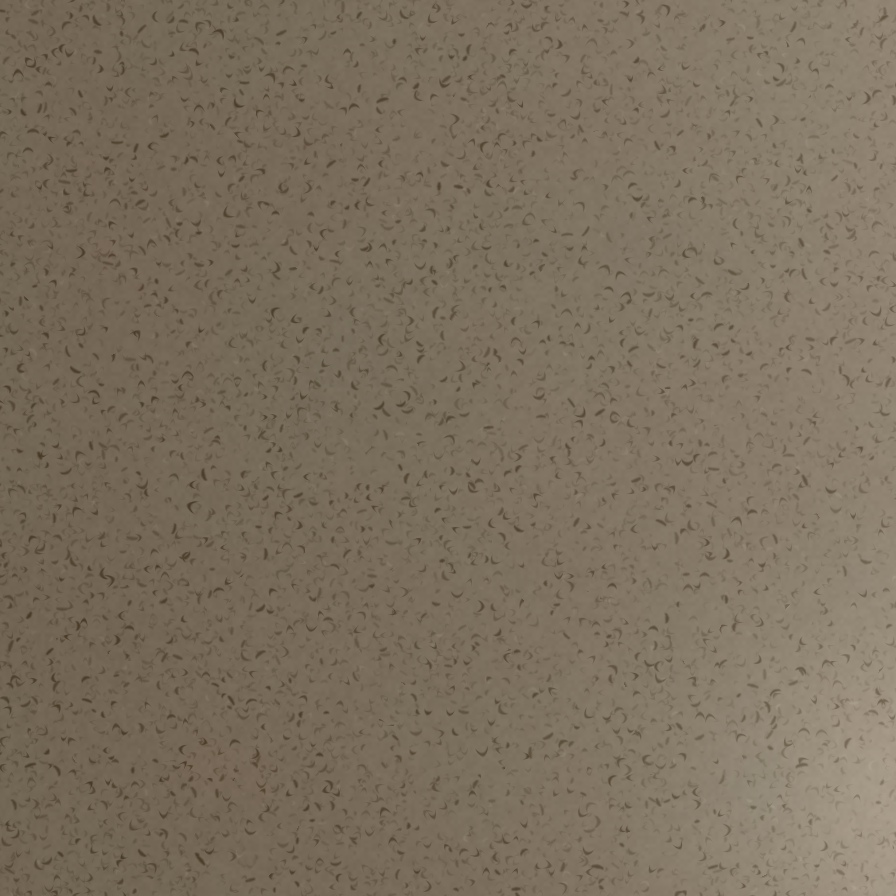
Give the GLSL for this texture, as a WebGL 2 fragment shader.

```glsl
#version 300 es
precision highp float;
// Matt taupe stone surface with small dark flecks, lit from the lower right.

#define FLECK_CELLS 66.0
#define FLECK_HALF_LENGTH 0.0043
#define FLECK_HALF_WIDTH 0.0012
#define FLECK_SOFTNESS 0.0023
#define FLECK_DEPTH 0.17
#define FAINT_CELLS 112.0
#define FAINT_DEPTH 0.07
#define LIGHT_CELLS 46.0
#define LIGHT_GAIN 0.045
#define GRAIN_CELLS 230.0
#define GRAIN_DEPTH 0.022
#define GLOW_GAIN 0.10

uniform vec2 u_resolution;
out vec4 fragColor;

vec3 hash3(vec2 cell) {
  vec3 p = fract(cell.xyx * vec3(0.1031, 0.1030, 0.0973));
  p += dot(p, p.yxz + 33.33);
  return fract((p.xxy + p.yzz) * p.zyx);
}

// Layered sines, roughly -1 to 1, for broad uneven patches
float patches(vec2 p) {
  float sum = 0.0;
  float weight = 0.5;
  for (int i = 0; i < 4; i++) {
    sum += weight * sin(p.x + 1.7 * sin(p.y * 0.8)) * cos(p.y + 1.3 * sin(p.x * 0.7));
    p = mat2(0.8, 0.6, -0.6, 0.8) * p * 1.9 + 2.3;
    weight *= 0.65;
  }
  return sum;
}

// Smooth value noise for the fine grain
float grain(vec2 p) {
  vec2 cell = floor(p);
  vec2 f = fract(p);
  f = f * f * (3.0 - 2.0 * f);
  float low = mix(hash3(cell).x, hash3(cell + vec2(1, 0)).x, f.x);
  float high = mix(hash3(cell + vec2(0, 1)).x, hash3(cell + vec2(1, 1)).x, f.x);
  return mix(low, high, f.y) - 0.5;
}

// Coverage of one bent, tapered fleck centred on the origin
float fleck(vec2 p, vec2 halfSize, float bend, float softness) {
  p.y += bend * (p.x * p.x / halfSize.x - 0.3 * halfSize.x);
  float along = clamp(p.x, -halfSize.x, halfSize.x);
  float taper = 1.0 - 0.45 * abs(along) / halfSize.x;
  float d = length(p - vec2(along, 0.0)) - halfSize.y * taper;
  return 1.0 - smoothstep(-0.5 * softness, softness, d);
}

// One jittered fleck per occupied cell, with varied size, turn and strength
float fleckLayer(vec2 uv, float cells, float amount, float scale, float softness, float seed) {
  vec2 home = floor(uv * cells);
  float cover = 0.0;
  for (int y = -1; y <= 1; y++) {
    for (int x = -1; x <= 1; x++) {
      vec2 cell = home + vec2(x, y);
      vec3 place = hash3(cell + seed);
      vec3 shape = hash3(cell + seed + 71.7);
      if (place.z > amount) continue;
      vec2 p = uv - (cell + place.xy) / cells;
      float angle = 3.14159 * shape.x;
      float c = cos(angle);
      float s = sin(angle);
      p = mat2(c, -s, s, c) * p;
      vec2 halfSize = vec2(FLECK_HALF_LENGTH * mix(0.35, 1.25, shape.y * shape.y),
                           FLECK_HALF_WIDTH * mix(0.6, 1.4, shape.z)) * scale;
      float bend = 1.6 * (fract(shape.z * 17.0) - 0.5);
      float strength = mix(0.35, 1.0, fract(shape.y * 23.0));
      cover = max(cover, strength * fleck(p, halfSize, bend, softness));
    }
  }
  return cover;
}

void main() {
  vec2 uv = gl_FragCoord.xy / u_resolution;
  float softness = max(FLECK_SOFTNESS, 1.2 / min(u_resolution.x, u_resolution.y));

  // Broad light: brighter to the right, with a glow in the lower corner
  float shade = 0.446 + 0.022 * uv.x + 0.092 * uv.x * uv.x + 0.008 * uv.y;
  vec2 toGlow = (uv - vec2(1.04, 0.10)) / vec2(0.24, 0.20);
  shade += GLOW_GAIN * exp(-dot(toGlow, toGlow));
  shade += 0.005 * patches(uv * 9.0);

  // Fine grain in two sizes
  shade += GRAIN_DEPTH * (grain(uv * GRAIN_CELLS) + 0.6 * grain(uv * GRAIN_CELLS * 0.47 + 19.0));

  // Flecks gather in loose clusters and thin out to the right
  float amount = 0.68 + 0.30 * patches(uv * 15.0 + 4.0) - 0.16 * uv.x;
  float dark = fleckLayer(uv, FLECK_CELLS, amount, 1.0, softness, 3.0);
  float faint = fleckLayer(uv, FAINT_CELLS, amount * 0.75, 0.7, softness, 211.0);
  float light = fleckLayer(uv, LIGHT_CELLS, 0.16, 0.8, softness, 437.0);
  float depth = max(FLECK_DEPTH * dark, FAINT_DEPTH * faint);
  shade += LIGHT_GAIN * light * (1.0 - dark) - depth;

  // Warm taupe tint with slightly rosy patches
  vec3 color = shade + vec3(0.0, -0.049, -0.117);
  color += vec3(0.006, -0.003, -0.003) * patches(uv * 6.0 + 8.0);
  color.b -= 0.05 * depth;
  fragColor = vec4(clamp(color, 0.0, 1.0), 1.0);
}
```
